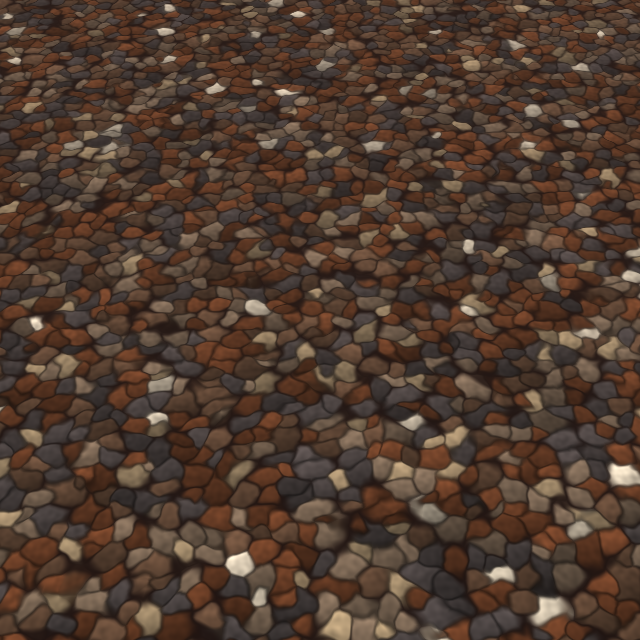
Reproduce this texture procedurally as a Shadertoy shader.

```glsl
// Wet brown shingle beach: small mixed pebbles receding in perspective.

vec2 hash2(vec2 p) {
    vec3 q = fract(p.xyx * vec3(0.1031, 0.1030, 0.0973));
    q += dot(q, q.yzx + 33.33);
    return fract((q.xx + q.yz) * q.zy);
}

float gradientNoise(vec2 p) {
    vec2 i = floor(p), f = p - i;
    vec2 u = f * f * f * (f * (f * 6.0 - 15.0) + 10.0);
    vec2 a = hash2(i) - 0.5, b = hash2(i + vec2(1, 0)) - 0.5;
    vec2 c = hash2(i + vec2(0, 1)) - 0.5, d = hash2(i + 1.0) - 0.5;
    return 2.0 * mix(mix(dot(a, f), dot(b, f - vec2(1, 0)), u.x),
                     mix(dot(c, f - vec2(0, 1)), dot(d, f - 1.0), u.x), u.y);
}

// Picks a stone type by share, then varies its brightness
vec3 stoneColor(float kind, float tone) {
    vec3 color = vec3(0.38, 0.22, 0.135);                     // rust
    if (kind > 0.32) color = vec3(0.36, 0.265, 0.20);         // brown
    if (kind > 0.52) color = vec3(0.25, 0.225, 0.22);         // slate
    if (kind > 0.76) color = vec3(0.43, 0.36, 0.295);         // taupe
    if (kind > 0.91) color = vec3(0.56, 0.48, 0.37);          // tan
    if (kind > 0.975) color = vec3(0.74, 0.69, 0.61);         // pale quartz
    return color * mix(0.75, 1.25, tone);
}

void mainImage(out vec4 fragColor, in vec2 fragCoord) {
    vec2 uv = fragCoord / iResolution.y;

    // Ground plane: stones shrink and flatten towards the far edge
    float depth = 2.0 - uv.y;
    vec2 ground = vec2((uv.x - 0.5) * 50.0, 100.0) / depth;
    vec2 warp = vec2(gradientNoise(ground * 1.3), gradientNoise(ground * 1.3 + 40.0));
    vec2 p = ground + 0.35 * warp;
    vec2 cell = floor(p);

    // Nearest stones, blended softly where they meet
    float nearest = 9.0, second = 9.0, total = 0.0;
    vec3 color = vec3(0);
    for (int y = -2; y <= 2; y++)
    for (int x = -2; x <= 2; x++) {
        vec2 id = cell + vec2(x, y);
        vec2 shape = hash2(id + 17.0), look = hash2(id + 71.0);
        vec2 offset = p - id - 0.5 - 0.85 * (hash2(id) - 0.5);

        // Rotated, elongated and slightly squared outline
        float angle = 0.3 + 2.2 * (shape.x - 0.5);
        float stretch = mix(1.0, 1.4, look.y);
        float c = cos(angle), s = sin(angle);
        vec2 q = mat2(c, -s, s, c) * offset * vec2(1.0 / stretch, stretch);
        float size = mix(0.5, 0.92, shape.y);
        float d = mix(length(q), max(abs(q.x), abs(q.y)), 0.4) / size;

        second = min(second, max(nearest, d));
        nearest = min(nearest, d);

        // Sky light on the upper side of each stone
        float light = 1.0 + 0.3 * clamp(offset.y - 0.3 * offset.x, -0.7, 0.7);
        float weight = exp(-7.5 * depth * d);
        color += weight * light * stoneColor(look.x, fract(look.y * 7.0 + shape.x));
        total += weight;
    }
    color /= total;

    // Surface mottling and broad damp patches
    color *= 1.0 + 0.22 * gradientNoise(ground * 3.1) + 0.25 * gradientNoise(ground * 0.23);

    // Dark crevices between stones and deep gaps
    float crevice = smoothstep(-0.05, 0.38, second - nearest);
    color *= mix(0.55, 1.0, crevice);
    float gap = smoothstep(0.65, 1.2, nearest);
    color = mix(color, vec3(0.12, 0.075, 0.065), 0.85 * gap);

    // Faint haze with distance
    color = mix(color, vec3(0.29, 0.215, 0.185), 0.22 * clamp(uv.y, 0.0, 1.0));
    fragColor = vec4(color, 1.0);
}
```
